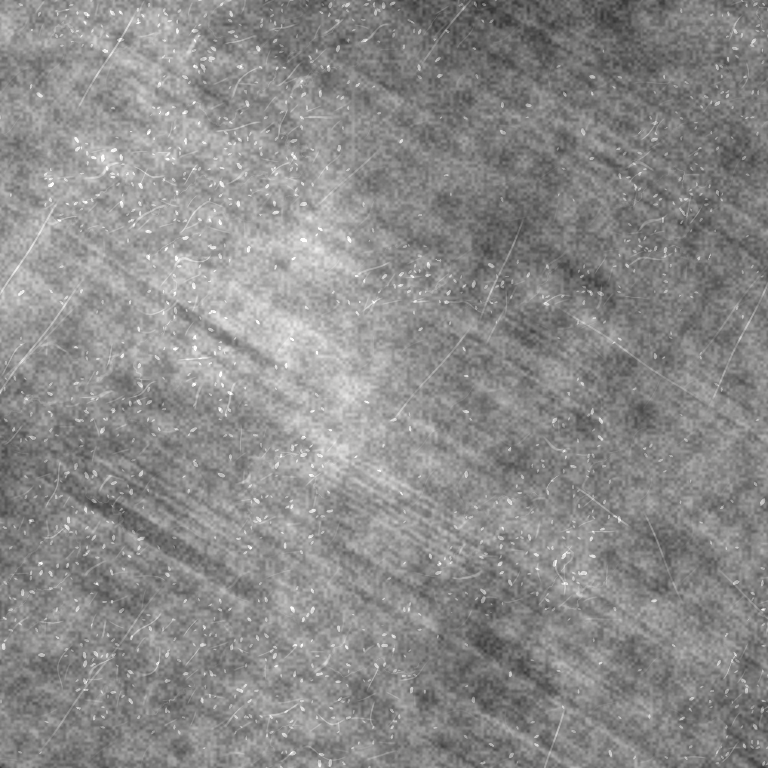
This texture is drawn by a Shadertoy shader. Its source:

```glsl
// Draws a worn grey metal sheet with diagonal brushing, blotches, scratches and white chips.

const float BRUSH_ANGLE = -0.55;
const vec3 METAL_TINT = vec3(1.0, 0.997, 0.993);

float hash(vec2 p) {
    vec3 q = fract(p.xyx * 0.1031);
    q += dot(q, q.yzx + 33.33);
    return fract((q.x + q.y) * q.z);
}

vec2 hash2(vec2 p) {
    return vec2(hash(p), hash(p + 57.3));
}

// Coordinates along and across a direction
vec2 alignTo(vec2 p, float angle) {
    float c = cos(angle), s = sin(angle);
    return vec2(c * p.x + s * p.y, c * p.y - s * p.x);
}

float noise(vec2 p) {
    vec2 i = floor(p), f = fract(p);
    f = f * f * (3.0 - 2.0 * f);
    float low = mix(hash(i), hash(i + vec2(1, 0)), f.x);
    float high = mix(hash(i + vec2(0, 1)), hash(i + vec2(1, 1)), f.x);
    return mix(low, high, f.y);
}

float layeredNoise(vec2 p) {
    float sum = 0.0, weight = 0.5;
    for (int i = 0; i < 5; i++) {
        sum += weight * noise(p);
        p = alignTo(p, 0.6) * 2.03 + 7.1;
        weight *= 0.56;
    }
    return sum / 1.07;
}

// Soft elliptical glow lying along the brushing
float glow(vec2 uv, vec2 center, vec2 size) {
    vec2 q = alignTo(uv - center, BRUSH_ANGLE) / size;
    return exp(-dot(q, q));
}

// Fine lines that fade in and out; density is lines per canvas
float brushing(vec2 uv, float density) {
    vec2 b = alignTo(uv, BRUSH_ANGLE + 0.02 * sin(uv.x * 3.0));
    float lines = noise(vec2(b.x * 3.5, b.y * density));
    float patches = smoothstep(0.35, 0.7, noise(b * vec2(3.0, 11.0) + density));
    return (lines - 0.5) * (0.3 + patches);
}

// One tapered, broken scratch around a center
float scratch(vec2 p, float angle, float halfLength, float width, float aa) {
    vec2 q = alignTo(p, angle);
    q.y += 0.0012 * sin(q.x * 45.0) + 0.03 * q.x * q.x;
    float taper = 1.0 - smoothstep(0.6, 1.0, abs(q.x) / halfLength);
    return taper * (1.0 - smoothstep(width, width + aa, abs(q.y)));
}

float longScratches(vec2 uv, float aa) {
    float sum = 0.0;
    for (int i = 0; i < 17; i++) {
        vec2 id = vec2(float(i) * 3.7 + 2.0, 11.0);
        vec2 shape = hash2(id + 20.0);
        bool falling = i % 4 == 3;
        float angle = falling ? mix(-1.3, -0.2, shape.x) : mix(0.75, 1.35, shape.x);
        float reach = mix(0.05, 0.2, shape.y * shape.y);
        float strength = mix(0.4, 1.0, hash(id + 40.0));
        sum += strength * scratch(uv - hash2(id), angle, reach, 0.0004, aa);
    }
    return min(sum, 1.0) * mix(0.35, 1.0, noise(uv * 95.0));
}

// Short hairlines, one per grid cell
float hairlines(vec2 uv, float cells, float aa) {
    vec2 p = uv * cells + 0.5 * vec2(noise(uv * 30.0), noise(uv * 30.0 + 9.0));
    vec2 id = floor(p), shape = hash2(id + cells);
    vec2 center = mix(vec2(0.4), vec2(0.6), hash2(id));
    float angle = mix(-0.2, 1.5, shape.x);
    float line = scratch(fract(p) - center, angle, 0.38, 0.006, aa * cells);
    return line * step(0.45, shape.y);
}

// Thin wandering cracks on the contour of a noise field
float cracks(vec2 uv, float scale) {
    vec2 p = alignTo(uv, 0.7) * vec2(0.55, 1.0) * scale;
    p += 1.3 * layeredNoise(uv * 24.0);
    return 1.0 - smoothstep(0.01, 0.045, abs(noise(p) - 0.5));
}

// Cellular chips, irregular and small; amount is the filled share of cells
float chips(vec2 uv, float cells, float amount, float aa) {
    vec2 p = uv * cells, id = floor(p);
    vec2 center = mix(vec2(0.35), vec2(0.65), hash2(id));
    vec2 q = alignTo(fract(p) - center, 3.0 * hash(id + 5.0)) * vec2(0.65, 1.3);
    float radius = mix(0.06, 0.2, hash(id + 13.0));
    float dist = length(q) + 0.1 * (noise(p * 5.0) - 0.5);
    return step(1.0 - amount, hash(id + 31.0)) * (1.0 - smoothstep(radius, radius + aa * cells, dist));
}

void mainImage(out vec4 fragColor, in vec2 fragCoord) {
    vec2 uv = fragCoord / iResolution.y;
    float aa = 1.2 / iResolution.y;

    // Broad light and shade
    float tone = 0.48;
    tone += 0.15 * glow(uv, vec2(0.30, 0.69), vec2(0.38, 0.20));
    tone += 0.10 * glow(uv, vec2(0.42, 0.40), vec2(0.50, 0.20));
    tone -= 0.05 * glow(uv, vec2(0.90, 0.82), vec2(0.45, 0.25));
    tone -= 0.04 * smoothstep(0.45, 0.75, length(uv - 0.5));

    // Blotches, grain and brushing
    float wear = layeredNoise(uv * 5.0 + 3.0);
    tone += 0.36 * (wear - 0.5);
    tone += 0.30 * (layeredNoise(uv * 38.0) - 0.5);
    tone += 0.17 * (noise(uv * 250.0) - 0.5);
    tone += 0.10 * brushing(uv, 190.0) + 0.09 * brushing(uv, 95.0);

    // Scratches and chips gather in worn places
    float worn = smoothstep(0.42, 0.68, noise(uv * 8.0 + 21.0));
    tone += 0.10 * cracks(uv, 26.0) * worn * noise(uv * 60.0);
    tone += 0.11 * hairlines(uv, 17.0, aa) * (0.3 + worn);
    tone += 0.09 * hairlines(uv + 0.37, 31.0, aa) * worn;
    tone += 0.24 * longScratches(uv, aa);
    tone += 0.26 * chips(uv, 85.0, 0.02 + 0.10 * worn, aa);
    tone += 0.20 * chips(uv + 0.21, 150.0, 0.01 + 0.07 * worn, aa);

    fragColor = vec4(clamp(tone, 0.0, 1.0) * METAL_TINT, 1.0);
}
```
